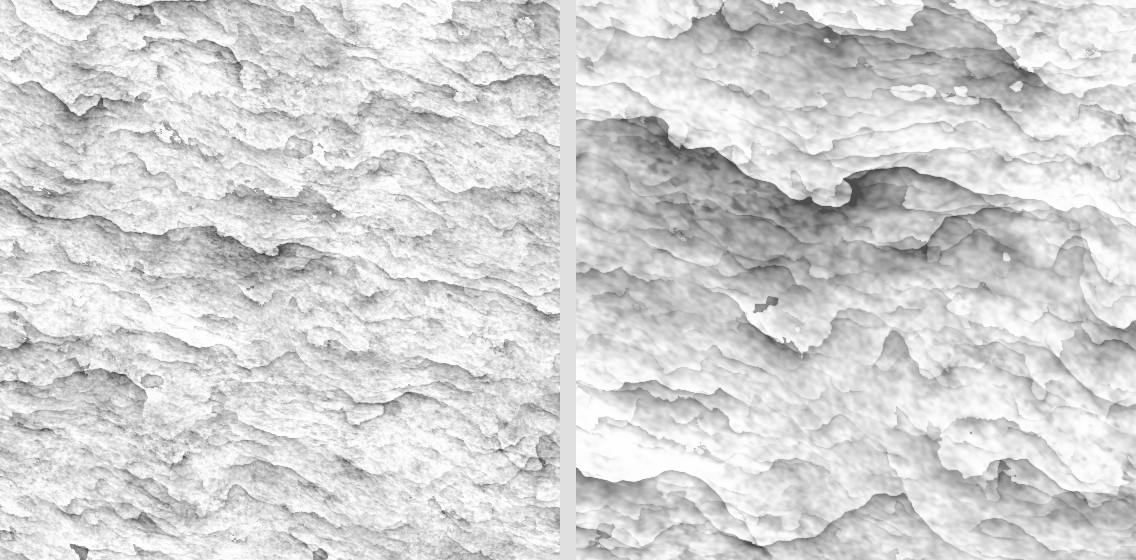
Left, the full canvas; right, a detail of the centre.
Write a Shadertoy shader that draws this texture.

```glsl
// Pale weathered rock: overlapping crumbly ledges with bright rims and soft grey shadows.

const float BASE_TONE = 0.932;      // lit stone before shading
const float WHITE = 0.995;          // soft upper limit
const float BLACK = 0.30;           // deepest crevice
const float SHOULDER = 36.0;        // sharpness of the upper limit
const float SLOPE = 0.22;           // ledges fall towards the right
const float STRETCH = 0.52;         // horizontal elongation of ledges
const float LEDGE_ROWS = 9.5;       // rows of the largest ledges per canvas
const float LEDGE_SHADOW = 0.47;
const float LEDGE_RIM = 0.11;
const float LEDGE_WARP = 1.15;      // roughness of the edges
const float LEDGE_PEAKS = 0.9;      // pointed lobes along the edges
const float BROAD_SHADE = 0.17;
const float MOTTLE = 0.14;
const float STAIN = 0.17;
const float VEIN = 0.11;
const float CREASE = 0.15;
const float GRAIN = 0.14;

vec2 hash2(vec2 cell) {
    vec3 h = fract(cell.xyx * vec3(0.1031, 0.1030, 0.0973));
    h += dot(h, h.yzx + 33.33);
    return fract((h.xx + h.yz) * h.zy);
}

float cornerSlope(vec2 cell, vec2 offset) {
    return dot(hash2(cell) * 2.0 - 1.0, offset);
}

// Gradient noise, roughly -0.7 to 0.7
float noise(vec2 p) {
    vec2 c = floor(p), f = p - c;
    vec2 u = f * f * f * (f * (f * 6.0 - 15.0) + 10.0);
    vec2 e = vec2(1.0, 0.0);
    float low = mix(cornerSlope(c, f), cornerSlope(c + e, f - e), u.x);
    float high = mix(cornerSlope(c + e.yx, f - e.yx), cornerSlope(c + 1.0, f - 1.0), u.x);
    return mix(low, high, u.y);
}

float fbm(vec2 p, int octaves, float gain) {
    float sum = 0.0, amplitude = 1.0;
    for (int i = 0; i < octaves; i++) {
        sum += amplitude * noise(p);
        p = mat2(1.6, 1.2, -1.2, 1.6) * p + 17.3;
        amplitude *= gain;
    }
    return sum;
}

// One family of ledges: x is the shadow below each edge, y the lit rim above it
vec2 ledges(vec2 p, float rows, float seed) {
    vec2 q = vec2(p.x * STRETCH, p.y) * rows + seed;
    float height = q.y + LEDGE_WARP * fbm(q * vec2(1.0, 0.65), 6, 0.45);
    height += LEDGE_PEAKS * abs(noise(q * vec2(1.2, 0.6) + 5.3));
    float above = fract(height), below = 1.0 - above;
    float edge = clamp(0.8 * fwidth(height), 0.001, 0.4);
    float crack = 0.55 * exp(-10.0 * below) + 0.45 * exp(-3.4 * below);
    float shadow = crack * smoothstep(0.0, edge, below);
    float rim = exp(-6.0 * above) * smoothstep(0.0, edge, above);
    float presence = smoothstep(-0.28, 0.3, noise(q * vec2(1.1, 0.8) + 41.7));
    return vec2(shadow, rim) * presence;
}

// Thin broken lines where rough noise crosses zero
float fineLines(vec2 p, float density) {
    vec2 q = p * vec2(5.5, 12.0) * density + 71.0;
    float n = fbm(q, 5, 0.5);
    float patches = smoothstep(-0.15, 0.25, noise(q * 0.6 + 9.0));
    return exp(-abs(n) * 16.0) * patches;
}

void mainImage(out vec4 fragColor, in vec2 fragCoord) {
    vec2 p = fragCoord / iResolution.y;
    p.y += SLOPE * p.x;
    p += 0.035 * vec2(noise(p * 5.0 + 3.0), noise(p * 5.0 + 29.0));

    // Ledges at four sizes, each smaller and fainter
    float tone = BASE_TONE;
    float rows = LEDGE_ROWS, strength = 1.0;
    for (int i = 0; i < 4; i++) {
        vec2 ledge = ledges(p, rows, 13.7 * float(i + 1));
        tone += strength * (LEDGE_RIM * ledge.y - LEDGE_SHADOW * ledge.x);
        rows *= 1.9;
        strength *= 0.78;
    }

    // Broad hollows and cloudy stone surface
    tone += BROAD_SHADE * noise(p * vec2(3.5, 7.0) + 53.0);
    tone += MOTTLE * fbm(p * vec2(20.0, 34.0) + 7.0, 5, 0.66);

    // Patches of dark, grainy stain
    float stainArea = smoothstep(-0.1, 0.4, noise(p * vec2(7.0, 13.0) + 91.0));
    float speckle = smoothstep(0.0, 0.5, fbm(p * vec2(60.0, 90.0) + 19.0, 3, 0.75));
    tone -= STAIN * stainArea * speckle;

    // Mineral veins, dark creases and fine grain
    tone += VEIN * (fineLines(p, 1.0) + 0.8 * fineLines(p + 3.1, 2.0));
    tone -= CREASE * fineLines(p + 7.7, 1.4);
    tone += GRAIN * fbm(p * vec2(120.0, 150.0) + 37.0, 2, 0.8);

    // Ease the highlights into white
    tone = WHITE - log(1.0 + exp((WHITE - tone) * SHOULDER)) / SHOULDER;
    fragColor = vec4(vec3(max(tone, BLACK)), 1.0);
}
```
